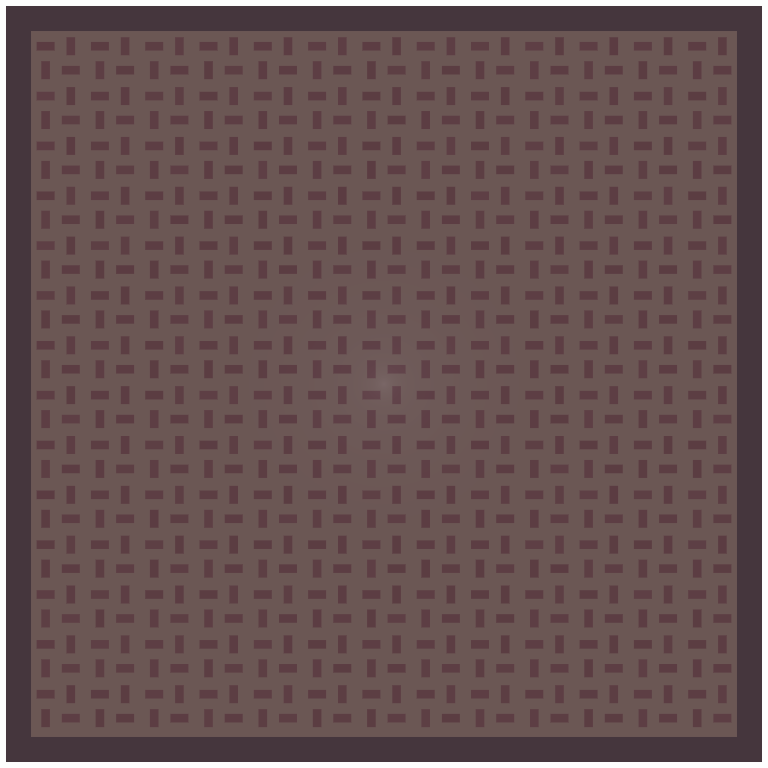
Write a Shadertoy shader that draws this pattern.

```glsl
// Framed basket weave of alternating upright and level dashes with a faint central glow.
#define TILES vec2(13.0, 14.0)
#define TILE_SIZE vec2(0.0707, 0.0649)
#define FIRST_DASH vec2(0.0190, 0.0198)
#define SECOND_DASH vec2(0.0518, 0.0510)
#define DASH_HALF vec2(0.0117, 0.0056)
#define MARGIN 0.0078
#define FRAME_EDGE 0.0404
#define GROUND vec3(0.420, 0.340, 0.330)
#define DASH vec3(0.362, 0.242, 0.264)
#define FRAME vec3(0.270, 0.210, 0.240)
#define PAPER vec3(0.995)
#define WEAR 0.010

float hash(vec2 p) {
    return fract(sin(dot(p, vec2(12.9898, 78.233))) * 43758.5453);
}

float boxDistance(vec2 p, vec2 halfSize) {
    vec2 d = abs(p) - halfSize;
    return length(max(d, 0.0)) + min(max(d.x, d.y), 0.0);
}

float coverage(float distance, float pixel) {
    return clamp(0.5 - distance / pixel, 0.0, 1.0);
}

// Four dashes per tile, turning a quarter between neighbours
vec3 weave(vec2 p, float pixel) {
    vec2 grid = (p - FRAME_EDGE) / TILE_SIZE;
    vec2 tile = floor(grid);
    vec2 local = fract(grid) * TILE_SIZE;
    vec3 color = GROUND;
    if (any(lessThan(tile, vec2(0.0))) || any(greaterThanEqual(tile, TILES))) return color;

    for (int i = 0; i < 4; i++) {
        vec2 corner = vec2(i % 2, i / 2);
        bool upright = corner.x != corner.y;
        vec2 halfSize = upright ? DASH_HALF.yx : DASH_HALF;
        float d = boxDistance(local - mix(FIRST_DASH, SECOND_DASH, corner), halfSize);
        float tint = (hash(tile * 2.0 + corner) - 0.5) * WEAR;
        color = mix(color, DASH + tint, coverage(d, pixel));
    }
    return color;
}

void mainImage(out vec4 fragColor, in vec2 fragCoord) {
    float pixel = 1.0 / min(iResolution.x, iResolution.y);
    vec2 centered = (fragCoord - 0.5 * iResolution.xy) * pixel;
    vec2 p = vec2(0.5 + centered.x, 0.5 - centered.y);
    vec3 color = weave(p, pixel);

    // Small bright core inside a wide, weak halo
    float r = length(centered);
    color += vec3(0.045, 0.050, 0.055) * exp(-r / 0.014);
    color += vec3(0.012, 0.014, 0.018) * exp(-r * r / 0.012);

    // Frame and outer margin
    float inner = boxDistance(centered, vec2(0.5 - FRAME_EDGE));
    float outer = boxDistance(centered, vec2(0.5 - MARGIN));
    color = mix(FRAME, color, coverage(inner, pixel));
    color = mix(PAPER, color, coverage(outer, pixel));
    fragColor = vec4(color, 1.0);
}
```
